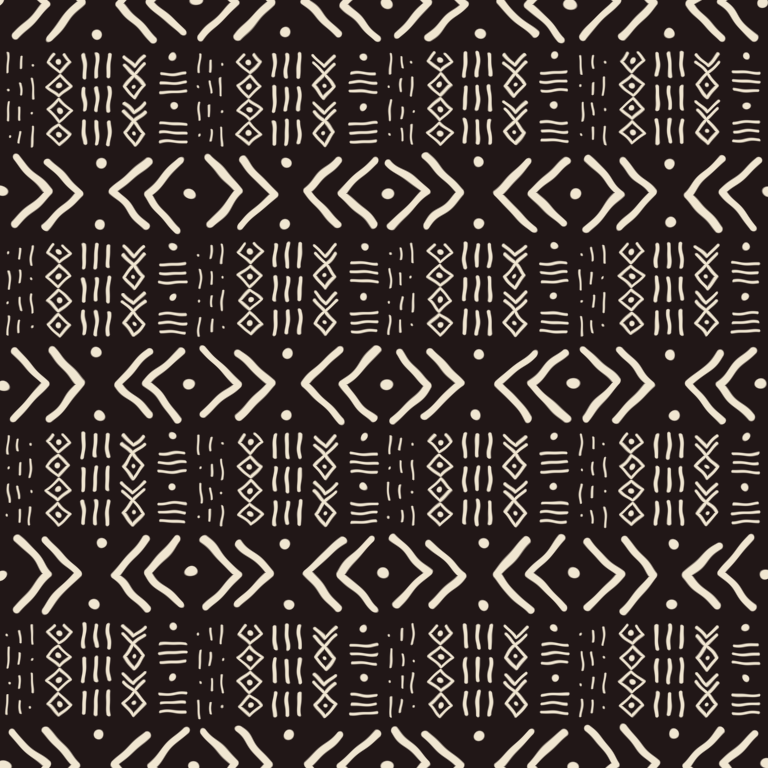
A WebGL 1 fragment shader for this pattern:

```glsl
precision highp float;
uniform vec2 u_resolution;

// The canvas is 768 units tall; one repeat is TILE units.
const vec2 TILE = vec2(191.0, 190.5);

// Random offset in -0.5..0.5 on both axes
vec2 jitter(vec2 id) {
  vec2 k = vec2(dot(id, vec2(12.9, 78.2)), dot(id, vec2(39.3, 11.1)));
  return fract(sin(k) * 4375.5) - 0.5;
}

// Layered sines that make every stroke look hand drawn
vec2 handWobble(vec2 p) {
  return vec2(sin(p.y * 0.17 + 2.0 * sin(p.x * 0.071)) + 0.5 * sin(p.y * 0.31 + p.x * 0.13),
              sin(p.x * 0.15 + 2.0 * sin(p.y * 0.063)) + 0.5 * sin(p.x * 0.29 - p.y * 0.11));
}

float segment(vec2 p, vec2 a, vec2 b) {
  vec2 ab = b - a;
  return length(p - a - ab * clamp(dot(p - a, ab) / dot(ab, ab), 0.0, 1.0));
}

// Offset from the nearest of the marks at 0, gap, ... last * gap
float repeatMarks(float v, float gap, float last) {
  return v - gap * clamp(floor(v / gap + 0.5), 0.0, last);
}

float dashColumns(vec2 p, vec2 tile) {
  float slot = clamp(floor((p.y - 49.0) / 24.0), 0.0, 3.0);
  float d = 1e3;
  for (int i = 0; i < 3; i++) {
    float column = float(i);
    float isDot = mod(slot + tile.y + 0.5 * column, 2.0);
    float reach = i == 1 ? 5.5 : (isDot < 0.5 ? 9.0 : 0.2);
    vec2 shift = jitter(tile + vec2(column * 7.0, slot * 3.0)) * vec2(2.5, 3.0);
    vec2 q = p - vec2(8.0 + 11.5 * column, 61.0 + 24.0 * slot) - shift;
    d = min(d, segment(q, vec2(0.0, -reach), vec2(0.0, reach)) - 1.1);
  }
  return d;
}

// Four dotted diamonds, the top one open
float diamondColumn(vec2 p) {
  vec2 q = vec2(p.x - 58.5, repeatMarks(p.y - 59.0, 24.0, 3.0));
  bool open = p.y < 59.0;
  vec2 peak = open ? vec2(5.0, 7.5) : vec2(0.0, 10.5);
  float outline = segment(abs(q), vec2(11.5, 0.0), peak) - 1.4;
  return min(outline, length(q) - 2.9);
}

float barColumn(vec2 p) {
  vec2 q = vec2(repeatMarks(p.x - 83.5, 12.3, 2.0), repeatMarks(p.y - 62.5, 33.5, 2.0));
  return segment(q, vec2(0.0, -11.0), vec2(0.0, 11.0)) - 1.9;
}

// Diamonds with crossed tops, each under a loose V
float crossedColumn(vec2 p) {
  vec2 q = vec2(abs(p.x - 133.5), p.y - 83.0);
  q.y -= 47.0 * step(15.0, q.y);
  float d = segment(vec2(q.x, abs(q.y)), vec2(10.0, 0.0), vec2(0.0, 12.0));
  d = min(d, segment(q, vec2(0.0, -12.0), vec2(10.5, -22.0)));
  d = min(d, segment(q, vec2(0.0, -20.0), vec2(10.5, -30.0)));
  return min(d - 1.6, length(q) - 2.0);
}

// Dot over three level lines, twice
float lineColumn(vec2 p) {
  vec2 q = p - vec2(172.5, 53.5);
  q.y -= 50.0 * step(43.0, q.y);
  vec2 row = vec2(q.x, repeatMarks(q.y - 17.0, 9.0, 2.0));
  float lines = segment(row, vec2(-12.5, 0.0), vec2(12.5, 0.0)) - 1.4;
  return min(lines, length(q) - 3.7);
}

float strip(vec2 p) {
  vec2 tile = floor(p / TILE);
  vec2 q = p - tile * TILE + handWobble(p) * 0.75 + jitter(tile) * 1.5;
  float d = min(dashColumns(q, tile), diamondColumn(q));
  d = min(d, min(barColumn(q), crossedColumn(q)));
  return min(d, lineColumn(q));
}

float chevronBand(vec2 p) {
  vec2 tile = floor(p / TILE + 0.5);
  vec2 q = p - tile * TILE + handWobble(p * 0.7) * 1.1;
  float d = length((q - jitter(tile) * vec2(9.0, 4.0)) * vec2(0.88, 1.05)) - 5.5;
  for (int i = 0; i < 4; i++) {
    float side = i < 2 ? -1.0 : 1.0;
    vec2 id = tile + float(i) * vec2(3.0, 5.0);
    vec2 tip = vec2(side * (44.0 + 34.0 * mod(float(i), 2.0)), 0.0) + jitter(id) * vec2(6.0, 3.0);
    vec2 upper = tip + vec2(-33.0 * side, -33.0) + jitter(id + 17.0) * 6.0;
    vec2 lower = tip + vec2(-33.0 * side, 34.0) + jitter(id + 31.0) * 6.0;
    d = min(d, min(segment(q, tip, upper), segment(q, tip, lower)) - 3.7);
  }
  // Dot pairs between the groups
  vec2 gap = vec2(floor(p.x / TILE.x), tile.y);
  vec2 r = p - (gap + vec2(0.5, 0.0)) * TILE;
  float side = r.y < 0.0 ? -30.0 : 31.0;
  vec2 spot = r - vec2(0.0, side) - jitter(gap + side) * vec2(8.0, 3.0);
  return min(d, length(spot + handWobble(p) * 0.5) - 5.2);
}

void main() {
  vec2 p = gl_FragCoord.xy / u_resolution.y * 768.0;
  p.y = 768.0 - p.y - 2.5;
  float d = min(strip(p), chevronBand(p - vec2(2.0, 0.0)));
  float soft = max(1.0, 460.0 / u_resolution.y);
  float ink = 1.0 - smoothstep(-soft, soft, d);
  gl_FragColor = vec4(mix(vec3(0.13, 0.09, 0.09), vec3(0.94, 0.90, 0.82), ink), 1.0);
}
```
